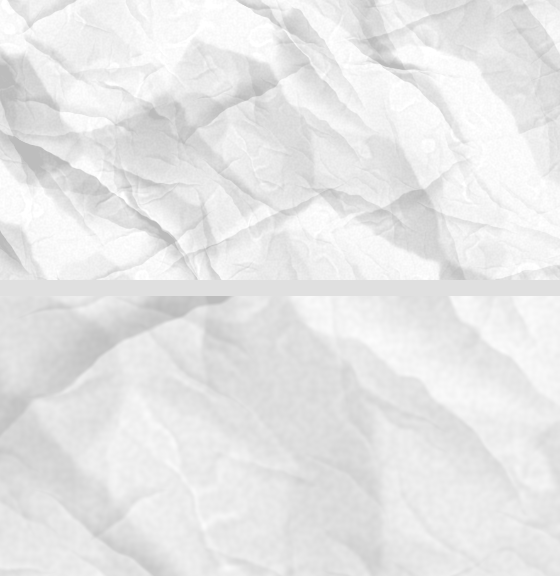
Top: the whole. Bottom: its middle third, enlarged.
A WebGL 2 fragment shader for this texture:

```glsl
#version 300 es
precision highp float;
// Crumpled white paper: tilted facets, tapered folds, fine wrinkles and grain.

uniform vec2 u_resolution;
out vec4 fragColor;

const float BASE_TONE = 0.944;
const float WHITE = 0.984;           // soft ceiling of the paper tone
const float DARKEST = 0.74;
const float SOFT_KNEE = 60.0;        // sharpness of the ceiling
const float MAIN_ANGLE = -0.88;      // prevailing fold direction
const float CROSS_ANGLE = 0.28;      // secondary fold direction
const float FACET_DEPTH = 0.073;
const float FOLD_DEPTH = 0.142;
const float FOLD_EDGE = 0.0035;      // softness of a crease, in canvas heights
const float WRINKLE_DEPTH = 0.075;
const float GRAIN = 0.026;

vec2 hash2(vec2 p) {
    vec3 q = fract(p.xyx * vec3(0.1031, 0.1030, 0.0973));
    q += dot(q, q.yzx + 33.33);
    return fract((q.xx + q.yz) * q.zy);
}

mat2 rotation(float a) {
    float c = cos(a), s = sin(a);
    return mat2(c, -s, s, c);
}

float cornerSlope(vec2 cell, vec2 offset) {
    float a = 6.2832 * hash2(cell).x;
    return dot(vec2(cos(a), sin(a)), offset);
}

float gradientNoise(vec2 p) {
    vec2 i = floor(p), f = p - i;
    vec2 u = f * f * f * (f * (f * 6.0 - 15.0) + 10.0);
    vec2 e = vec2(1.0, 0.0);
    return mix(mix(cornerSlope(i, f), cornerSlope(i + e, f - e), u.x),
               mix(cornerSlope(i + e.yx, f - e.yx), cornerSlope(i + 1.0, f - 1.0), u.x), u.y);
}

vec2 noisePair(vec2 p) {
    return vec2(gradientNoise(p), gradientNoise(p + 37.7));
}

// Cells of randomly tilted paper, blended over narrow borders.
float facets(vec2 q, float sharpness) {
    vec2 cell = floor(q);
    float sum = 0.0, total = 1e-30;
    for (int j = -1; j <= 1; j++)
    for (int i = -1; i <= 1; i++) {
        vec2 id = cell + vec2(i, j);
        vec2 d = q - id - 0.1 - 0.8 * hash2(id);
        vec2 tilt = hash2(id + 71.0) * 2.0 - 1.0;
        float weight = exp(-sharpness * length(d));
        sum += weight * (tilt.x + dot(tilt.yx, d) * 1.1);
        total += weight;
    }
    return sum / total;
}

// Scattered tapered folds: a crisp crease, shade on one side, glow on the other.
float folds(vec2 p, float scale, float angle, float spread, float width, float seed) {
    vec2 q = p * scale + seed;
    vec2 cell = floor(q);
    float edge = FOLD_EDGE * scale, sum = 0.0;
    for (int j = -1; j <= 1; j++)
    for (int i = -1; i <= 1; i++) {
        vec2 id = cell + vec2(i, j);
        vec2 shape = hash2(id + 13.0), turn = hash2(id + 29.0);
        vec2 d = rotation(angle + spread * (turn.x - 0.5)) * (q - id - hash2(id));
        float reach = mix(0.5, 1.0, shape.x);
        float taper = max(1.0 - d.x * d.x / (reach * reach), 0.0);
        float side = turn.y < 0.35 ? -1.0 : 1.0;
        float across = side * (d.y + (shape.y - 0.5) * 0.5 * d.x * d.x);
        float extent = width * taper * mix(0.5, 1.3, shape.y) + 0.002;
        float shaded = smoothstep(-edge, edge, across);
        float shadow = shaded * (1.0 - smoothstep(extent * 0.15, extent, across));
        float glow = (1.0 - shaded) * (1.0 - smoothstep(0.0, extent, -across));
        sum += mix(0.3, 1.0, turn.x) * sqrt(taper) * (0.4 * glow - shadow);
    }
    return sum;
}

// Thin embossed lines along the zero crossings of noise, in patches.
float wrinkles(vec2 p, float scale) {
    float x = gradientNoise(p * scale) * 125.0 / scale;
    float patchy = smoothstep(0.0, 0.35, gradientNoise(p * scale * 0.6 + 51.0));
    return patchy * (x + 0.15) * exp(-x * x);
}

void main() {
    vec2 p = gl_FragCoord.xy / u_resolution.y;
    float across = gl_FragCoord.x / u_resolution.x;

    // Bend straight creases into ragged ones.
    vec2 w = p + 0.05 * noisePair(p * 2.7) + 0.016 * noisePair(p * 11.0)
               + 0.008 * noisePair(p * 31.0);
    vec2 aligned = rotation(MAIN_ANGLE) * w;

    float relief = FACET_DEPTH * facets(aligned * vec2(1.8, 3.3) + 4.3, 55.0);
    relief += 0.5 * FACET_DEPTH * facets(aligned * vec2(4.6, 6.4) + 19.7, 34.0);
    relief += FOLD_DEPTH * folds(w, 1.9, MAIN_ANGLE, 0.8, 0.25, 3.4);
    relief += 0.65 * FOLD_DEPTH * folds(w, 2.3, CROSS_ANGLE, 0.7, 0.16, 17.2);
    relief += 0.55 * FOLD_DEPTH * folds(w, 4.2, MAIN_ANGLE, 1.6, 0.22, 41.8);
    relief += 0.33 * FOLD_DEPTH * folds(w, 9.0, MAIN_ANGLE, 3.0, 0.20, 63.1);

    // The left side is lit more strongly than the right.
    float tone = BASE_TONE + mix(0.012, -0.010, across) + relief * mix(1.2, 0.8, across);
    tone += 0.03 * gradientNoise(p * 1.6 + 9.0);
    tone = WHITE - log(1.0 + exp((WHITE - tone) * SOFT_KNEE)) / SOFT_KNEE;

    // Surface detail stays visible in the brightest parts too.
    tone += WRINKLE_DEPTH * (0.7 * wrinkles(w, 6.0) + 0.7 * wrinkles(w + 8.0, 13.0));
    tone += GRAIN * (gradientNoise(p * 115.0) + 0.6 * gradientNoise(p * 48.0 + 5.0));
    fragColor = vec4(vec3(clamp(tone, DARKEST, 1.0)), 1.0);
}
```
